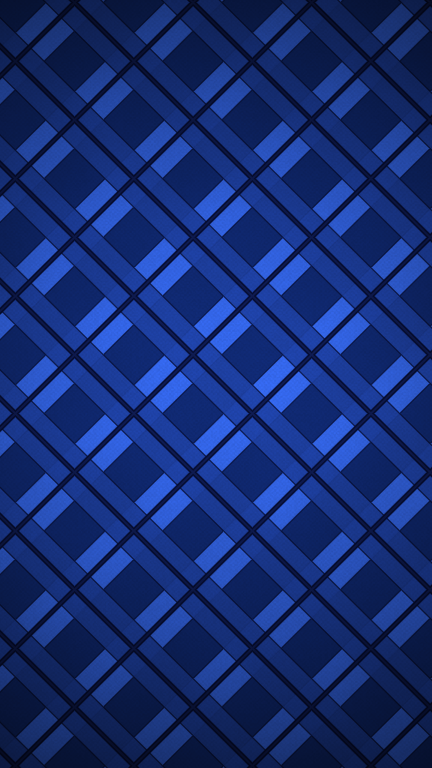
Reproduce this pattern procedurally as a WebGL 2 fragment shader.

```glsl
#version 300 es
precision highp float;

#define REPEATS vec2(3.645, 6.54)
#define ANCHOR vec2(0.447, 0.538)
#define BAND_HALF 0.243
#define LINE_HALF 0.031
#define CORE_HALF 0.012
#define SEAM_HALF 0.008
#define VIGNETTE 2.8
#define GRAIN 0.05
#define WEAVE 0.025

uniform vec2 u_resolution;
out vec4 outColor;

const vec3 SQUARE_BLUE = vec3(0.063, 0.165, 0.460);
const vec3 BAND_BLUE   = vec3(0.120, 0.260, 0.660);
const vec3 BRIGHT_BLUE = vec3(0.208, 0.410, 0.940);
const vec3 LINE_NAVY   = vec3(0.022, 0.050, 0.200);
const vec3 CORE_NAVY   = vec3(0.085, 0.150, 0.420);

float hash(vec2 p) {
    return fract(sin(dot(p, vec2(127.1, 311.7))) * 43758.5453);
}

float valueNoise(vec2 p) {
    vec2 i = floor(p), f = fract(p);
    f = f * f * (3.0 - 2.0 * f);
    float low = mix(hash(i), hash(i + vec2(1.0, 0.0)), f.x);
    float high = mix(hash(i + vec2(0.0, 1.0)), hash(i + vec2(1.0, 1.0)), f.x);
    return mix(low, high, f.y);
}

// Coverage of a stripe around zero distance
float stripe(float dist, float halfWidth, float aa) {
    return 1.0 - smoothstep(halfWidth - 0.5 * aa, halfWidth + 0.5 * aa, dist);
}

vec3 plaid(vec2 uv, float aa) {
    // Diagonal axes: x crosses the falling lines, y the rising ones
    vec2 cell = (uv - ANCHOR) * REPEATS;
    vec2 diagonal = vec2(cell.x + cell.y, cell.x - cell.y);
    vec2 dist = abs(diagonal - floor(diagonal + 0.5));

    // Bright rising bands pass beneath the wide falling bands
    float falling = stripe(dist.x, BAND_HALF, aa);
    float rising = stripe(dist.y, BAND_HALF, aa);
    vec3 color = mix(SQUARE_BLUE, BRIGHT_BLUE, rising);
    vec3 band = BAND_BLUE * mix(0.97, 1.03, rising);
    color = mix(color, band, falling);

    // Thin seams where the bands end
    float fallingSeam = stripe(abs(dist.x - BAND_HALF), SEAM_HALF, aa);
    float risingSeam = stripe(abs(dist.y - BAND_HALF), SEAM_HALF, aa);
    risingSeam *= mix(0.7, 0.08, falling);
    color = mix(color, LINE_NAVY, max(0.75 * fallingSeam, risingSeam));

    // Dark lines with a paler core
    float nearest = min(dist.x, dist.y);
    color = mix(color, LINE_NAVY, stripe(nearest, LINE_HALF, 1.4 * aa));
    return mix(color, CORE_NAVY, 0.6 * stripe(nearest, CORE_HALF, aa));
}

void main() {
    vec2 uv = gl_FragCoord.xy / u_resolution;
    vec2 canvas = gl_FragCoord.xy / u_resolution.y;
    float aa = 1.2 * length(REPEATS / u_resolution);
    vec3 color = plaid(uv, aa);

    // Cloth: fine threads, speckle and soft blotches
    float threads = sin(canvas.x * 1100.0) * sin(canvas.y * 1100.0);
    float speckle = hash(floor(canvas * 512.0)) - 0.5;
    float blotch = valueNoise(canvas * 14.0) - 0.5;
    color *= 1.0 + WEAVE * threads + GRAIN * (speckle + blotch);

    // Light pooled in the middle
    vec2 fromCentre = (uv - vec2(0.5, 0.515)) * vec2(u_resolution.x / u_resolution.y, 1.0);
    color *= exp(-VIGNETTE * dot(fromCentre, fromCentre));

    outColor = vec4(color, 1.0);
}
```
